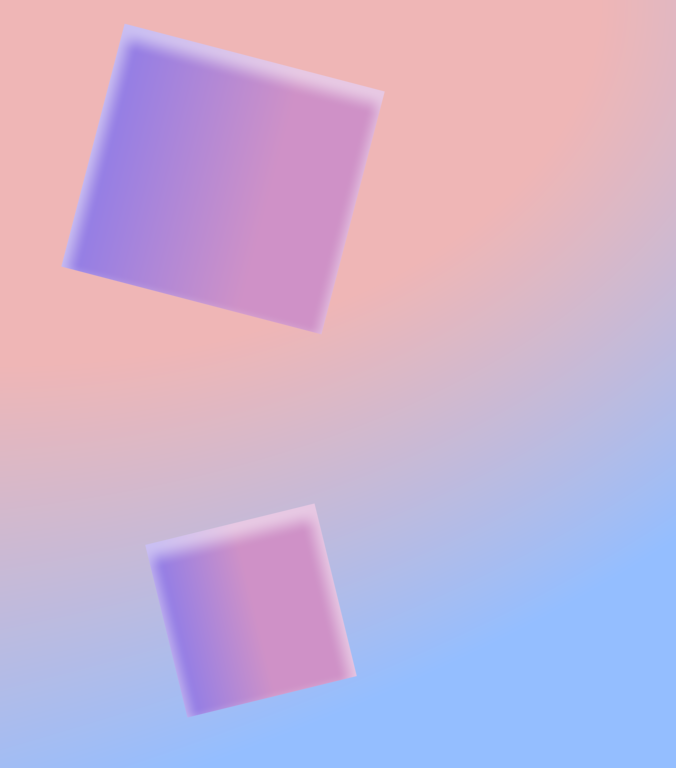
Give the GLSL for this background, as a WebGL 1 fragment shader.

```glsl
precision highp float;
// Two tilted frosted squares with inner glows over a curved pink-to-blue gradient.

uniform vec2 u_resolution;

// Elliptical gradient centred on the top left corner, steeper to the right.
vec3 backdrop(vec2 p) {
  float radius = length(vec2(p.x / 0.781, (1.0 - p.y) / 0.475));
  float t = (radius - 1.0) * (0.77 + 0.45 * p.x);
  vec3 pink = vec3(0.937, 0.714, 0.714);
  vec3 blue = vec3(0.582, 0.745, 1.0);
  return mix(pink, blue, clamp(t, 0.0, 1.0));
}

// Coordinates in a frame turned counterclockwise by the given angle.
vec2 turn(vec2 v, float angle) {
  float c = cos(angle), s = sin(angle);
  return vec2(c * v.x + s * v.y, c * v.y - s * v.x);
}

// Coverage of a centred box whose edges fade over the given half width.
float softBox(vec2 q, vec2 halfSize, float fade) {
  vec2 edge = smoothstep(-fade, fade, halfSize - abs(q));
  return edge.x * edge.y;
}

// Paints a square with a violet-to-orchid fill and a pale inset shadow.
vec3 addSquare(vec3 base, vec2 offset, vec2 halfSize, float angle, float stopAt) {
  vec2 q = turn(offset, angle);
  float across = q.x / halfSize.x * 0.5 + 0.5;
  vec3 violet = vec3(0.585, 0.495, 0.895);
  vec3 orchid = vec3(0.81, 0.57, 0.78);
  vec3 fill = mix(violet, orchid, clamp((across - 0.06) / (stopAt - 0.06), 0.0, 1.0));

  // The glow falls straight down the canvas, whatever the tilt.
  vec2 shifted = turn(offset + vec2(0.0, 0.013), angle);
  float glow = 1.0 - softBox(shifted, halfSize - 0.0065, 0.0155);
  fill = mix(fill, vec3(1.0), 0.5 * glow);

  return mix(base, fill, softBox(q, halfSize, 0.8 / u_resolution.y));
}

void main() {
  vec2 p = gl_FragCoord.xy / u_resolution.y;
  vec3 color = backdrop(p);
  color = addSquare(color, p - vec2(0.2904, 0.7669), vec2(0.175, 0.1634), -0.255, 0.68);
  color = addSquare(color, p - vec2(0.3268, 0.2051), vec2(0.1135, 0.1157), 0.24, 0.52);
  gl_FragColor = vec4(color, 1.0);
}
```
